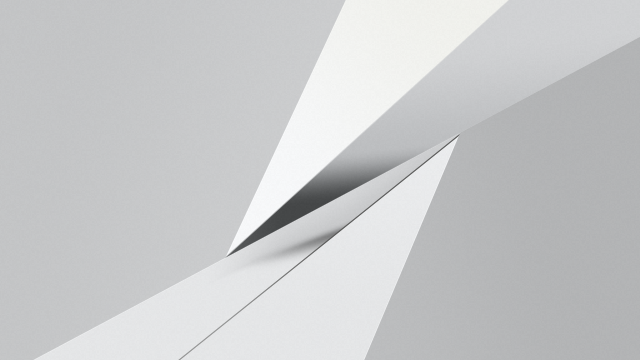
Write a WebGL 1 fragment shader that draws this background.

```glsl
precision highp float;
// Folded white paper panels meeting in a diagonal twist on a soft gray backdrop.

uniform vec2 u_resolution;

// Layout, in canvas heights
const float HALF_WIDTH = 0.8889;
const vec2 LEFT_TIP = vec2(0.627, 0.286);
const vec2 RIGHT_TIP = vec2(1.2755, 0.625);
const vec2 SPINE_START = vec2(0.0926, 0.0);
const vec2 SPINE_END = vec2(1.7778, 0.898);
const vec2 UPPER_EDGE_END = vec2(0.9606, 1.0);
const vec2 FOLD_END = vec2(1.4144, 1.0);
const vec2 SEAM_START = vec2(0.4977, 0.0);
const vec2 LOWER_EDGE_START = vec2(1.0116, 0.0);
const vec2 CREASE_START = vec2(0.66, 0.252);
const vec2 CREASE_END = vec2(0.9375, 0.352);

// Colours
const vec3 BACK_LEFT = vec3(0.765, 0.770, 0.775);
const vec3 BACK_NEAR = vec3(0.795, 0.800, 0.805);
const vec3 BACK_RIGHT = vec3(0.700, 0.705, 0.710);
const vec3 PAPER_COOL = vec3(0.965, 0.970, 0.975);
const vec3 PAPER_WARM = vec3(0.940, 0.942, 0.925);
const vec3 PAPER_SHADE = vec3(0.895, 0.900, 0.905);
const vec3 PANEL_LIGHT = vec3(0.815, 0.820, 0.827);
const vec3 PANEL_MID = vec3(0.735, 0.742, 0.750);
const vec3 PANEL_DARK = vec3(0.270, 0.278, 0.282);
const vec3 STRIP_GRAY = vec3(0.785, 0.790, 0.796);
const vec3 SEAM_DARK = vec3(0.300, 0.300, 0.295);

const float LINE_WIDTH = 0.0012;
const float GRAIN_CELLS = 288.0;
const float GRAIN_AMOUNT = 0.012;

// Signed distance to the line a-b, positive on its left
float side(vec2 p, vec2 a, vec2 b) {
  vec2 d = normalize(b - a);
  return dot(p - a, vec2(-d.y, d.x));
}

float cover(float d, float aa) {
  return smoothstep(-aa, aa, d);
}

float hairline(float d, float aa) {
  return 1.0 - smoothstep(LINE_WIDTH - aa * 0.5, LINE_WIDTH + aa, abs(d));
}

float hash(vec2 p) {
  vec3 q = fract(vec3(p.xyx) * 0.1031);
  q += dot(q, q.yzx + 33.33);
  return fract((q.x + q.y) * q.z);
}

vec3 backdrop(vec2 p, float spine) {
  vec3 left = mix(BACK_LEFT, BACK_NEAR, smoothstep(0.1, 0.9, p.x - 0.3 * p.y + 0.2));
  vec3 right = mix(BACK_RIGHT + 0.035, BACK_RIGHT, smoothstep(1.0, 1.65, p.x + 0.2 * p.y));
  return mix(right, left, spine);
}

// Shaded inner face that falls into a dark pocket near the left tip
vec3 upperPanel(vec2 p) {
  float height = p.y - 0.1 * (p.x - 0.9);
  vec3 lit = mix(PANEL_MID, PANEL_LIGHT, smoothstep(0.54, 0.85, height));
  vec3 pocket = PANEL_DARK + 0.07 * (1.0 - smoothstep(0.63, 0.80, p.x));
  return mix(pocket, lit, smoothstep(0.435, 0.575, height));
}

// Narrow strip with a soft shadow along its curved crease
vec3 lowerStrip(vec2 p, float spine) {
  float crease = side(p, CREASE_START, CREASE_END);
  float along = clamp((p.x - CREASE_START.x) / (CREASE_END.x - CREASE_START.x), 0.0, 1.0);
  vec3 top = STRIP_GRAY + 0.045 * (1.0 - smoothstep(0.0, 0.07, -spine));
  top -= 0.03 * smoothstep(0.95, 1.25, p.x);
  float bright = 1.0 - smoothstep(-0.015, 0.02, crease);
  bright = max(bright, 1.0 - smoothstep(0.55, 0.80, p.x));
  vec3 color = mix(top, PAPER_SHADE, bright);
  float spread = crease > 0.0 ? 0.012 : 0.012 + 0.014 * along;
  float shadow = exp(-crease * crease / (spread * spread));
  return color * (1.0 - shadow * 0.42 * smoothstep(0.0, 1.0, along));
}

void main() {
  vec2 p = (gl_FragCoord.xy - vec2(0.5 * u_resolution.x, 0.0)) / u_resolution.y;
  p.x += HALF_WIDTH;
  float aa = 0.75 / u_resolution.y;

  // Boundaries of the panels
  float spine = side(p, SPINE_START, SPINE_END);
  float upperEdge = -side(p, LEFT_TIP, UPPER_EDGE_END);
  float fold = side(p, LEFT_TIP, FOLD_END);
  float seam = side(p, SEAM_START, RIGHT_TIP);
  float lowerEdge = side(p, LOWER_EDGE_START, RIGHT_TIP);
  float above = cover(spine, aa);

  // Upper sheet: white face and shaded face
  vec3 white = mix(PAPER_COOL, PAPER_WARM, smoothstep(1.2, 2.3, p.x + p.y));
  white += 0.03 * hairline(upperEdge, aa);
  vec3 upper = mix(upperPanel(p), white, cover(fold, aa));
  upper = mix(upper, PANEL_LIGHT, 0.45 * hairline(fold, aa));

  // Lower sheet: strip and white face, parted by a dark seam
  vec3 face = mix(PAPER_SHADE, PAPER_COOL, 0.35 * smoothstep(0.1, 0.65, p.y));
  face += 0.06 * hairline(lowerEdge, aa);
  vec3 strip = lowerStrip(p, spine) + 0.05 * hairline(spine, aa);
  vec3 lower = mix(face, strip, cover(seam, aa));
  float seamStrength = mix(0.5, 0.85, smoothstep(0.6, 0.95, p.x));
  lower = mix(lower, SEAM_DARK, seamStrength * hairline(seam, aa));

  // Layers
  vec3 color = backdrop(p, above);
  color = mix(color, lower, (1.0 - above) * cover(lowerEdge, aa));
  color = mix(color, upper, above * cover(upperEdge, aa));

  // Fine paper grain
  color += GRAIN_AMOUNT * (hash(floor(p * GRAIN_CELLS)) - 0.5);
  gl_FragColor = vec4(color, 1.0);
}
```
